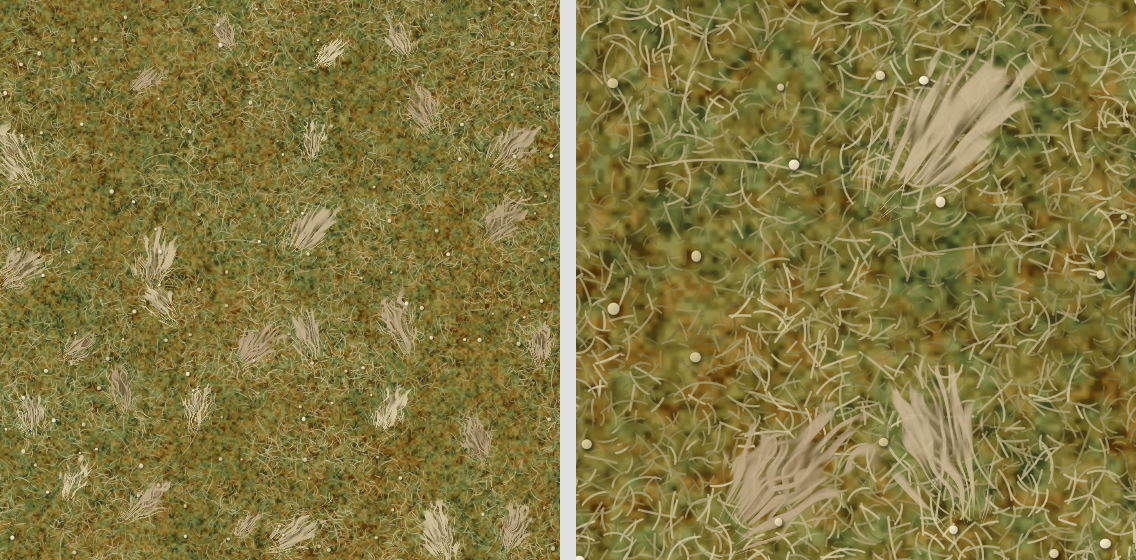
Left, the full canvas; right, a detail of the centre.
A WebGL 1 fragment shader for this texture:

```glsl
precision highp float;
uniform vec2 u_resolution;

vec3 hash3(vec2 p) {
  vec3 q = fract(p.xyx * vec3(0.1031, 0.1030, 0.0973));
  q += dot(q, q.yxz + 33.33);
  return fract((q.xxy + q.yzz) * q.zyx);
}

float noise(vec2 p) {
  vec2 i = floor(p), f = fract(p);
  f = f * f * (3.0 - 2.0 * f);
  vec2 e = vec2(1.0, 0.0);
  return mix(mix(hash3(i).x, hash3(i + e).x, f.x),
             mix(hash3(i + e.yx).x, hash3(i + e.xx).x, f.x), f.y);
}

float fbm(vec2 p) {
  return 0.5 * noise(p) + 0.3 * noise(p * 2.1 + 17.0) + 0.2 * noise(p * 4.3 + 41.0);
}

vec2 rotate(vec2 p, float a) {
  float c = cos(a), s = sin(a);
  return vec2(c * p.x + s * p.y, c * p.y - s * p.x);
}

// Antialiased fill of a signed distance
float cover(float d) {
  float soft = 0.7 / u_resolution.y;
  return 1.0 - smoothstep(-soft, soft, d);
}

// Curved blades, one per cell: x = coverage, y = random shade
vec2 blades(vec2 p, float cells, float width, float density, float seed) {
  vec2 hit = vec2(0.0);
  for (int j = -1; j <= 1; j++) {
    for (int i = -1; i <= 1; i++) {
      vec2 id = floor(p * cells) + vec2(i, j);
      vec3 h = hash3(id + seed), k = hash3(id + seed + 71.0);
      vec2 q = rotate(p * cells - id - h.xy, k.x * 6.283);
      q.y += (k.y - 0.5) * 1.3 * q.x * q.x;
      float d = length(vec2(max(abs(q.x) - 0.3 - 0.5 * k.z, 0.0), q.y)) / cells;
      float a = cover(d - width) * smoothstep(0.0, 0.15, density - h.z);
      if (a > hit.x) hit = vec2(a, fract(h.x * 7.0 + k.z));
    }
  }
  return hit;
}

// Dry tufts of fanned fibres: rgb = colour, a = coverage; halo = litter around
vec4 tufts(vec2 p, out float halo) {
  vec4 result = vec4(0.0);
  halo = 0.0;
  for (int j = -1; j <= 1; j++) {
    for (int i = -1; i <= 1; i++) {
      vec2 id = floor(p * 6.0) + vec2(i, j);
      vec3 h = hash3(id + 211.0), k = hash3(id + 307.0);
      if (k.z > 0.8) continue;
      vec2 q = rotate(p - (id + 0.1 + 0.8 * h.xy) / 6.0, 0.4 + 1.9 * h.z);
      q /= mix(0.026, 0.052, k.x);
      float wobble = 0.16 * noise(q * 2.5 + id * 9.0);
      float fanA = atan(q.y, q.x + 1.7) + wobble;
      float fanB = atan(q.y + 0.5, q.x + 2.3) - wobble;
      float fibre = max(noise(vec2(fanA * 34.0, q.x * 1.6) + id * 31.0),
                        0.85 * noise(vec2(fanB * 42.0, q.x * 2.0) + id * 57.0));
      float body = 1.0 - length(q * vec2(0.9, 1.5));
      float ragged = body + (fibre - 0.65) * 1.5 + (fbm(q * 2.0 + id * 5.0) - 0.5);
      float a = smoothstep(0.0, 0.35, ragged) * smoothstep(-0.7, 0.1, body);
      vec3 straw = mix(vec3(0.86, 0.81, 0.66), vec3(0.74, 0.65, 0.52), k.y);
      vec3 colour = mix(vec3(0.39, 0.33, 0.19), straw, smoothstep(0.2, 0.8, fibre));
      if (a > result.a) result = vec4(colour, a);
      halo = max(halo, smoothstep(-1.0, 0.4, body));
    }
  }
  return result;
}

void main() {
  vec2 p = gl_FragCoord.xy / u_resolution.y;
  float halo;
  vec4 tuft = tufts(p, halo);
  float patches = fbm(p * 5.0 + 3.0);
  float litter = smoothstep(0.46, 0.76, 0.6 * fbm(p * 15.0 + 60.0) + 0.4 * patches + 0.1);
  litter = max(litter, 0.75 * halo);

  // Moss: fine grain with green and rusty areas
  float grain = 0.55 * noise(p * 250.0) + 0.45 * noise(p * 115.0 + 9.0);
  grain += 0.3 * (fbm(p * 22.0 + 80.0) - 0.5);
  vec3 colour = mix(vec3(0.27, 0.22, 0.06), vec3(0.45, 0.40, 0.14), smoothstep(0.12, 0.5, grain));
  colour = mix(colour, vec3(0.59, 0.54, 0.26), smoothstep(0.45, 0.88, grain));
  float hue = 0.55 * noise(p * 95.0 + 33.0) + 0.45 * fbm(p * 7.0 + 50.0);
  colour += vec3(-0.06, 0.02, 0.05) * smoothstep(0.5, 0.75, hue);
  colour += vec3(0.05, -0.03, -0.03) * smoothstep(0.48, 0.25, hue) * step(hue, 0.48);

  // Short moss blades, then longer pale straw gathered in the litter
  for (int i = 0; i < 2; i++) {
    float layer = float(i);
    vec2 b = blades(p, 135.0 - 35.0 * layer, 0.0006, 0.6, 20.0 + 140.0 * layer);
    vec3 moss = mix(vec3(0.42, 0.41, 0.21), vec3(0.65, 0.60, 0.39), b.y);
    colour = mix(colour, moss, 0.75 * b.x);
  }
  for (int i = 0; i < 3; i++) {
    float layer = float(i);
    vec2 b = blades(p, 88.0 - 20.0 * layer, 0.0007, 0.12 + 0.85 * litter, 400.0 + 130.0 * layer);
    vec3 straw = mix(vec3(0.57, 0.53, 0.33), vec3(0.85, 0.80, 0.65), b.y * (0.55 + 0.45 * litter));
    colour = mix(colour, straw, 0.85 * b.x);
  }

  colour = mix(colour, tuft.rgb, 0.9 * tuft.a);

  // Sparse long stalks
  vec2 stalk = blades(p, 15.0, 0.0007, 0.22, 830.0);
  colour = mix(colour, mix(vec3(0.60, 0.54, 0.36), vec3(0.83, 0.78, 0.62), stalk.y), 0.85 * stalk.x);

  // Small pale caps with a soft shadow
  vec2 id = floor(p * 19.0);
  vec3 h = hash3(id + 910.0), k = hash3(id + 970.0);
  vec2 q = p - (id + 0.15 + 0.7 * h.xy) / 19.0;
  float radius = mix(0.0018, 0.0039, k.x);
  float present = step(h.z, 0.15 + 0.5 * patches);
  float shadow = 1.0 - smoothstep(0.5, 1.8, length(q + vec2(-0.001, 0.001)) / radius);
  colour *= 1.0 - 0.45 * present * shadow;
  vec3 cap = mix(vec3(0.78, 0.72, 0.53), vec3(0.93, 0.89, 0.77), k.y);
  cap *= 1.0 + 0.1 * dot(q, vec2(-0.7, 0.7)) / radius;
  colour = mix(colour, cap, present * cover(length(q * vec2(1.0, 0.85 + 0.3 * k.z)) - radius));

  gl_FragColor = vec4(colour, 1.0);
}
```
